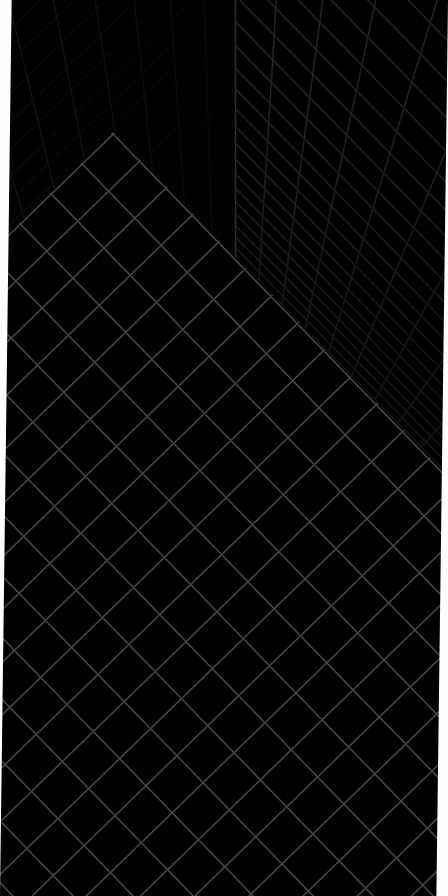
Write a Shadertoy shader that draws this background.

```glsl
// A dark slanted panel: a tilted wireframe floor below two faint gridded walls.

#define PANEL_WIDTH 0.974
#define PANEL_SLANT 0.013
#define LINE_HALF_WIDTH 0.0016
#define FLOOR_APEX vec2(0.2526, 1.7005)
#define FLOOR_STEP_RIGHT vec2(0.0587, -0.0604)
#define FLOOR_STEP_LEFT vec2(-0.0690, -0.0669)
#define WALL_CORNER vec2(0.526, 1.4245)
#define FLOOR_GRAY 0.30
#define RIGHT_WALL_GRAY 0.15
#define LEFT_WALL_GRAY 0.075
#define PAPER_GRAY 0.995

// Coverage of the lines lying at whole values of a coordinate.
float gridLine(float coord, float pixel) {
    float slope = max(length(vec2(dFdx(coord), dFdy(coord))), 1e-6);
    float dist = abs(fract(coord + 0.5) - 0.5) / slope * pixel;
    return 1.0 - smoothstep(-0.75, 0.75, (dist - LINE_HALF_WIDTH) / pixel);
}

float grid(vec2 coord, float pixel) {
    return max(gridLine(coord.x, pixel), gridLine(coord.y, pixel));
}

// Grid coordinates of a wall whose uprights meet at "depth" below its foot.
vec2 wallCoord(vec2 offset, float footSlope, float depth, vec2 cell) {
    float rise = offset.y + footSlope * offset.x;
    return vec2(offset.x * depth, rise) / (depth + rise) / cell;
}

void mainImage(out vec4 fragColor, in vec2 fragCoord) {
    // The canvas spans one unit across and two units up.
    vec2 p = fragCoord / iResolution.xy * vec2(1.0, 2.0);
    float pixel = 1.0 / iResolution.x;

    // Floor: an affine lattice starting at its far corner.
    mat2 lattice = mat2(FLOOR_STEP_RIGHT, FLOOR_STEP_LEFT);
    vec2 floorCoord = inverse(lattice) * (p - FLOOR_APEX);
    float onFloor = step(-0.045, min(floorCoord.x, floorCoord.y));
    float floorLight = FLOOR_GRAY * grid(floorCoord, pixel);

    // Walls: two perspective grids sharing an upright corner.
    vec2 offset = p - WALL_CORNER;
    vec2 rightCoord = wallCoord(offset, 1.02, 0.883, vec2(0.0518, 0.0249));
    vec2 leftCoord = wallCoord(vec2(-offset.x, offset.y), 0.97, 1.508, vec2(0.0495, 0.0181));
    float rightFade = mix(0.55, 1.0, smoothstep(1.0, 2.0, p.y));
    float leftFade = mix(1.0, 0.4, smoothstep(0.0, WALL_CORNER.x, p.x));
    float rightLight = RIGHT_WALL_GRAY * rightFade * grid(rightCoord, pixel);
    float leftLight = LEFT_WALL_GRAY * leftFade
        * max(gridLine(leftCoord.x, pixel), 0.5 * gridLine(leftCoord.y, pixel));
    float wallLight = mix(leftLight, rightLight, step(0.0, offset.x));
    float cornerLine = 1.0 - smoothstep(-0.75, 0.75, (abs(offset.x) - LINE_HALF_WIDTH) / pixel);
    wallLight = max(wallLight, 0.19 * cornerLine);

    // Panel: slanted sides against white margins.
    float across = p.x - PANEL_SLANT * p.y;
    float outside = max(-across, across - PANEL_WIDTH);
    float margin = clamp(0.5 + outside / pixel, 0.0, 1.0);
    float gray = mix(mix(wallLight, floorLight, onFloor), PAPER_GRAY, margin);
    fragColor = vec4(vec3(gray), 1.0);
}
```
